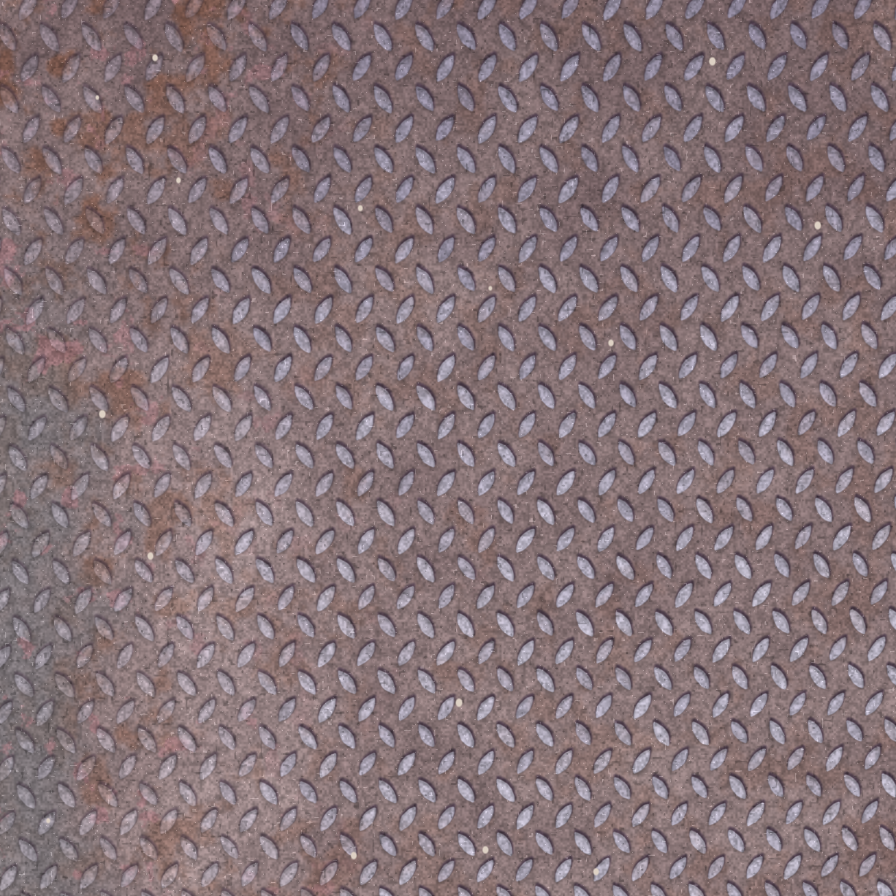
This texture is drawn by a WebGL 2 fragment shader. Its source:

```glsl
#version 300 es
precision highp float;
// Worn steel tread plate: raised lugs leaning in alternate directions, with rust and grit.

uniform vec2 u_resolution;
out vec4 outColor;

const vec2 CELL = vec2(0.0451, 0.0646);      // mean repeat size, one lug of each lean
const vec2 ANCHOR = vec2(0.52, 0.0417);      // a lug centre, measured from the top left
const float ROWS = 14.45;                    // row density at the top
const vec2 LUG_HALF = vec2(0.0050, 0.0142);  // half width, half length
const float LUG_ROUND = 0.0019;
const float LUG_LEAN = 0.58;
const vec2 SHADOW_SHIFT = vec2(0.0007, 0.0030);

const vec3 PLATE_DARK = vec3(0.47, 0.39, 0.40);
const vec3 PLATE_LIGHT = vec3(0.61, 0.53, 0.53);
const vec3 STEEL_DARK = vec3(0.54, 0.51, 0.59);
const vec3 STEEL_LIGHT = vec3(0.73, 0.71, 0.77);
const vec3 SHADOW = vec3(0.27, 0.21, 0.27);
const vec3 RUST = vec3(0.50, 0.34, 0.28);
const vec3 OLD_PAINT = vec3(0.66, 0.47, 0.50);
const vec3 GREY_FILM = vec3(0.47, 0.47, 0.49);
const vec3 GRIT = vec3(0.87, 0.82, 0.77);

float hash(vec2 p) {
  vec3 q = fract(p.xyx * vec3(0.1031, 0.1030, 0.0973));
  q += dot(q, q.yzx + 33.33);
  return fract((q.x + q.y) * q.z);
}

float noise(vec2 p) {
  vec2 i = floor(p), f = fract(p);
  f = f * f * (3.0 - 2.0 * f);
  return mix(mix(hash(i), hash(i + vec2(1, 0)), f.x),
             mix(hash(i + vec2(0, 1)), hash(i + vec2(1, 1)), f.x), f.y);
}

float fbm(vec2 p) {
  float sum = 0.0, amp = 0.5;
  for (int i = 0; i < 5; i++) {
    sum += amp * noise(p);
    p = p * 2.07 + 17.3;
    amp *= 0.5;
  }
  return sum / 0.97;
}

// Canvas to lattice units, with slight perspective: repeats shrink downward.
vec2 toLattice(vec2 uv) {
  float x = uv.x - ANCHOR.x, down = 1.0 - uv.y;
  float column = x / (0.0466 - 0.0032 * down) * (1.0 + 0.045 * x * down);
  float y = down * (1.0 + 0.0145 * x) - ANCHOR.y;
  return vec2(column, y * ROWS * (1.0 + 0.0835 * y));
}

// Signed distance to a rounded, pointed oval leaning away from vertical.
float lugDistance(vec2 p, float lean, float size) {
  vec2 axis = vec2(sin(lean), cos(lean)), h = LUG_HALF * size;
  p = abs(vec2(p.x * axis.y - p.y * axis.x, dot(p, axis)));
  float radius = dot(h, h) / (2.0 * h.x), inset = radius - h.x;
  float d = (p.y - h.y) * inset > p.x * h.y
    ? length(p - vec2(0.0, h.y)) : length(p + vec2(inset, 0.0)) - radius;
  return d - LUG_ROUND;
}

void main() {
  vec2 uv = gl_FragCoord.xy / u_resolution;
  float pixel = 1.0 / min(u_resolution.x, u_resolution.y);
  float down = 1.0 - uv.y;
  float cloud = fbm(uv * 6.0 + 3.0), blotch = fbm(uv * 19.0 + 40.0);
  float speckle = noise(uv * 410.0), grain = noise(uv * 190.0 + 9.0);
  float wear = 1.0 - smoothstep(0.08, 0.48, uv.x + (cloud - 0.5) * 0.5);

  // Plate: mottled brown, rust at the left and top, grey film on the left edge.
  float bright = smoothstep(-0.1, 0.7, down);
  float tone = 0.18 + 0.42 * bright + (cloud - 0.5) * 0.5 + (blotch - 0.5) * 0.7;
  vec3 plate = mix(PLATE_DARK, PLATE_LIGHT, clamp(tone, 0.0, 1.0));
  float rust = smoothstep(0.48, 0.72, fbm(uv * 28.0 + 71.0));
  plate = mix(plate, RUST, rust * (0.22 + 0.5 * wear * (1.1 - 0.6 * down)));
  float film = (1.0 - smoothstep(0.0, 0.17, uv.x + (blotch - 0.5) * 0.2)) * smoothstep(0.15, 0.5, down);
  plate = mix(plate, GREY_FILM, 0.65 * film);
  float bandOffset = (uv.x - 0.25) / 0.09;
  plate += 0.12 * exp(-bandOffset * bandOffset) * smoothstep(0.3, 0.55, down) * cloud;
  float paint = smoothstep(0.64, 0.74, fbm(uv * 36.0 + 130.0)) * wear;
  plate = mix(plate, OLD_PAINT, 0.6 * paint);
  vec3 color = plate;

  // Lugs: two interleaved sets with opposite lean, lit from below.
  vec2 lattice = toLattice(uv);
  for (int k = 0; k < 2; k++) {
    vec2 g = lattice - 0.5 * float(k);
    vec2 id = floor(g + 0.5);
    vec2 seed = id + 60.0 + 37.0 * float(k);
    float variation = hash(seed), wobble = hash(seed + 19.7) - 0.5;
    vec2 p = (g - id) * CELL * vec2(1.0, -1.0) + 0.0012 * vec2(wobble, variation - 0.5);
    p += 0.0009 * (vec2(grain, noise(uv * 170.0 + 33.0)) - 0.5);
    float lean = LUG_LEAN * (k == 0 ? -1.0 : 1.0) + 0.1 * wobble;
    float size = 0.96 + 0.1 * variation;
    float d = lugDistance(p, lean, size);
    float shadowDistance = lugDistance(p - SHADOW_SHIFT, lean, size);
    float face = 1.0 - smoothstep(-0.0009 - pixel * 0.5, 0.0003 + pixel * 0.5, d);
    float shade = 1.0 - smoothstep(-0.0018, 0.0014 + pixel, shadowDistance);
    color *= 1.0 - 0.14 * exp(-max(d, 0.0) / 0.003);
    color = mix(color, SHADOW, shade * mix(0.88, 0.5, wear));
    float polish = clamp(0.08 + 0.72 * bright + 0.3 * (variation - 0.5), 0.0, 1.0);
    vec3 steel = mix(STEEL_DARK, STEEL_LIGHT, polish);
    steel = mix(steel, plate * 1.08, 0.55 * wear + 0.2 * rust);
    steel *= 1.0 - 0.16 * smoothstep(-0.0035, 0.0, lugDistance(p + SHADOW_SHIFT * 0.6, lean, size));
    color = mix(color, steel, face);
  }

  // Fine pitting and bright flecks.
  color *= 1.0 + 0.26 * (speckle - 0.5) + 0.2 * (grain - 0.5);
  color += 0.16 * smoothstep(0.87, 1.0, noise(uv * 330.0 + 90.0));
  color *= 1.0 - 0.22 * smoothstep(0.8, 1.0, noise(uv * 240.0 + 150.0));

  // Scattered grit.
  vec2 box = floor(uv * 7.0);
  vec2 spot = (box + 0.15 + 0.7 * vec2(hash(box + 5.3), hash(box + 81.9))) / 7.0;
  float radius = 0.0018 + 0.0024 * hash(box + 47.1);
  float pebble = 1.0 - smoothstep(radius - pixel, radius + pixel, length((uv - spot) * vec2(1.0, 0.8)));
  color = mix(color, GRIT, pebble * step(0.8, hash(box + 23.4)));
  outColor = vec4(clamp(color, 0.0, 1.0), 1.0);
}
```
